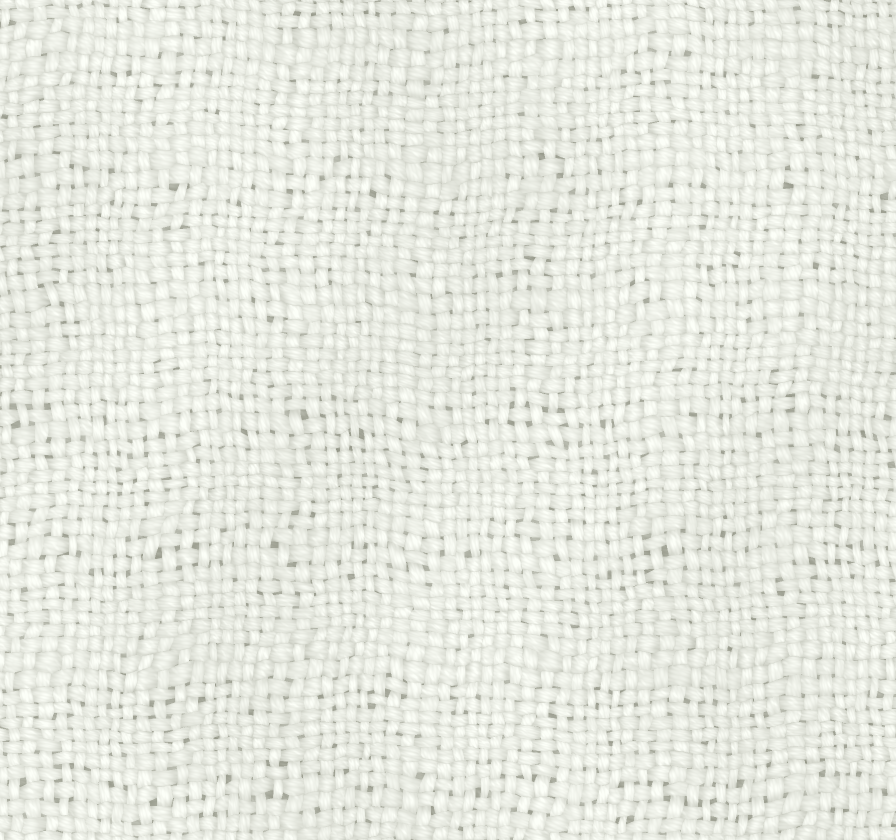
Write a WebGL 1 fragment shader that draws this texture.

```glsl
precision highp float;
// Off-white linen in a plain weave, with uneven threads and fine loose fibres.
uniform vec2 u_resolution;

float hash(vec2 p) {
  return fract(sin(dot(p, vec2(127.1, 311.7))) * 4375.85);
}

// Cellular noise: distance to the nearest scattered point
float cells(vec2 p) {
  vec2 base = floor(p);
  float nearest = 2.0;
  for (int y = -1; y <= 1; y++) {
    for (int x = -1; x <= 1; x++) {
      vec2 c = base + vec2(float(x), float(y));
      vec2 point = c + vec2(hash(c), hash(c + 57.3));
      nearest = min(nearest, distance(p, point));
    }
  }
  return nearest;
}

// Topmost thread of one direction: x = height, y = roundness, z = lift
vec3 threads(float across, float along, float seed, float width, float side) {
  vec3 top = vec3(-1.0, 0.0, -1.0);
  for (int k = -1; k <= 1; k++) {
    float id = floor(across) + float(k);
    float r = hash(vec2(id, seed));
    float wobble = 0.10 * sin(along * 0.9 + r * 40.0)
                 + 0.08 * sin(along * 2.3 + r * 91.0);
    float lift = side * cos(3.14159 * (along - 0.5)) * (1.0 - 2.0 * mod(id, 2.0));
    float slub = 0.85 + 0.3 * r + 0.14 * sin(along * 0.37 + r * 70.0)
               + 0.10 * sin(along * 1.7 + r * 33.0) + 0.10 * lift;
    float d = (across - id - 0.5 - wobble) / (width * slub);
    float dome = sqrt(max(1.0 - d * d, 0.0));
    float height = 0.5 * lift + 0.5 * dome;
    if (abs(d) < 1.0 && height > top.x) top = vec3(height, dome, lift);
  }
  return top;
}

vec3 linen(vec2 p) {
  // Uneven spacing and slow drift of the weave
  vec2 q = p * 58.0;
  q += 0.30 * sin(q * 0.73 + 1.0) + 0.35 * sin(q.yx * 0.17 + q * 0.06)
     + 0.12 * sin(q.yx * 0.61 + 2.0);

  vec3 warp = threads(q.x, q.y, 3.0, 0.36, 1.0);
  vec3 weft = threads(q.y, q.x, 8.0, 0.46, -1.0);
  bool warpOver = warp.x > weft.x;
  vec3 top = warpOver ? warp : weft;

  // Shading by roundness and height, with a crease where threads meet
  float light = 0.58 + 0.17 * top.z + 0.24 * top.y;
  light -= 0.13 * exp(-7.0 * abs(warp.x - weft.x));
  light += warpOver ? 0.04 : -0.01;
  if (top.x <= -1.0) light = 0.2;

  // Twisted fibres running along each thread
  vec2 strand = warpOver ? q : q.yx;
  float fibre = cells(vec2(strand.x * 5.0 + strand.y * 1.3, strand.y * 1.4));
  light += 0.22 * (0.45 - fibre);

  // Patches of fuzz that soften the gaps, and stray hairs
  float fuzz = smoothstep(0.65, 0.1, cells(q * 0.4 + 9.0));
  light = mix(light, 0.84, 0.32 * fuzz);
  float hair = cells(vec2(q.x + q.y, (q.y - q.x) * 0.25) * 1.5);
  light += 0.08 * smoothstep(0.22, 0.05, hair);

  // Slow change of tone over the cloth
  light += 0.025 * sin(q.x * 0.19 + 1.5 * sin(q.y * 0.11));
  return mix(vec3(0.55, 0.56, 0.50), vec3(0.965, 0.975, 0.945), clamp(light, 0.0, 1.06));
}

void main() {
  // Four samples per pixel smooth the edges
  vec3 sum = vec3(0.0);
  for (int y = 0; y < 2; y++) {
    for (int x = 0; x < 2; x++) {
      vec2 offset = vec2(float(x), float(y)) * 0.5 - 0.25;
      sum += linen((gl_FragCoord.xy + offset) / u_resolution.y);
    }
  }
  gl_FragColor = vec4(sum / 4.0, 1.0);
}
```
